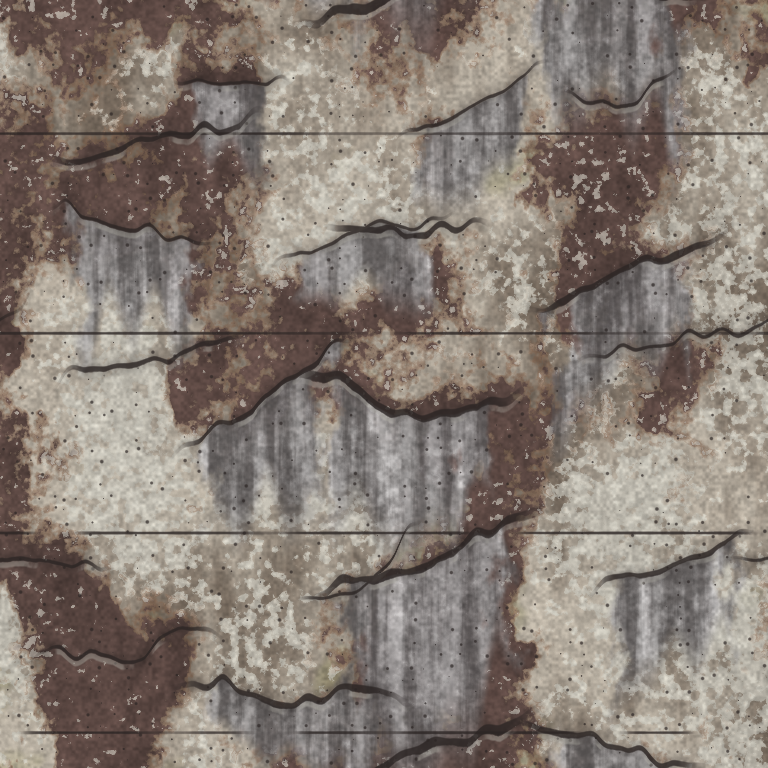
A WebGL 1 fragment shader for this texture:

```glsl
precision highp float;
// Weathered concrete wall: mottled plaster, rust-brown stains and lichen specks.
// Jittered, wandering cracks carry grey mineral curtains that run down the wall;
// value noise gives the mottling, and formwork seams and pits finish it.
uniform vec2 u_resolution;

const vec3 PLASTER_DARK = vec3(0.47, 0.42, 0.37);
const vec3 PLASTER_LIGHT = vec3(0.73, 0.695, 0.64);
const vec3 LICHEN = vec3(0.75, 0.74, 0.70);
const vec3 MOSS = vec3(0.58, 0.56, 0.42);
const vec3 STAIN = vec3(0.35, 0.275, 0.255);
const vec3 RUST = vec3(0.46, 0.34, 0.26);
const vec3 SEEP_DARK = vec3(0.36, 0.345, 0.345);
const vec3 SEEP_LIGHT = vec3(0.61, 0.60, 0.60);
const vec3 CRACK = vec3(0.17, 0.145, 0.14);
const float CRACK_COLUMNS = 4.0;
const float CRACK_ROWS = 5.0;
const float CURTAIN_SHARE = 0.55;
const float SEAM_START = 0.306;
const float SEAM_SPACING = 0.26;
const float PIT_CELLS = 64.0;
const float GRAIN = 0.30;

float hash(vec2 p) {
  vec3 q = fract(p.xyx * 0.1031);
  q += dot(q, q.yzx + 33.33);
  return fract((q.x + q.y) * q.z);
}

float noise(vec2 p) {
  vec2 i = floor(p), f = fract(p);
  f = f * f * (3.0 - 2.0 * f);
  return mix(mix(hash(i), hash(i + vec2(1.0, 0.0)), f.x),
             mix(hash(i + vec2(0.0, 1.0)), hash(i + 1.0), f.x), f.y);
}

float fbm(vec2 p) {
  float sum = 0.0, amp = 0.5;
  for (int i = 0; i < 5; i++) {
    sum += amp * noise(p);
    p = mat2(1.6, 1.2, -1.2, 1.6) * p + 17.3;
    amp *= 0.5;
  }
  return sum / 0.97;
}

// Wrapped signed distance, so features continue across the canvas border.
float wrap(float x) { return fract(x + 0.5) - 0.5; }

// Adds one crack: x = dark line, y = curtain, z = damp halo, w = pale lip.
vec4 crackLayer(vec2 p, vec2 cell, float ragged, float pixel) {
  vec2 seed = cell * 7.0 + 31.0;
  float size = hash(seed), kind = hash(seed + 1.0);
  vec2 jitter = vec2(hash(seed + 2.0), hash(seed + 3.0));
  vec2 centre = (cell + 0.1 + 0.8 * jitter) / vec2(CRACK_COLUMNS, CRACK_ROWS);
  float halfWidth = mix(0.075, 0.17, size);
  float dx = wrap(p.x - centre.x);
  float t = dx / halfWidth;
  float slope = mix(-0.12, 0.65, pow(hash(seed + 4.0), 1.5));
  float curve = slope * dx + 0.02 * t * t * (hash(seed + 5.0) - 0.3)
    + 0.05 * (noise(vec2(dx * 11.0 + 20.0, seed.x + seed.y * 3.0)) - 0.5)
    + 0.016 * (noise(vec2(dx * 46.0 + 50.0, seed.y + seed.x * 3.0)) - 0.5);
  float d = wrap(p.y - centre.y - curve) + 0.006 * (ragged - 0.5);

  float ends = 1.0 - smoothstep(0.65, 1.05, abs(t));
  float width = mix(0.0008, 0.0055, size * hash(seed + 6.0)) * (0.3 + 1.4 * ragged);
  float line = ends * (1.0 - smoothstep(width, width + 0.002 + pixel, abs(d)));
  float shade = ends * 0.45 * exp(-abs(d) / 0.008);
  float lip = ends * (1.0 - smoothstep(0.002, 0.004 + pixel, abs(d + width + 0.005)));

  float reach = mix(0.12, 0.34, hash(seed + 8.0))
    * (0.45 + 0.8 * noise(vec2(dx * 32.0 + 40.0, seed.x)));
  float side = abs(t) + 0.7 * (ragged - 0.5);
  float below = 1.0 - smoothstep(-0.004, 0.0, d);
  float fall = 1.0 - smoothstep(0.55, 1.0, -d / reach);
  float hangs = step(kind, CURTAIN_SHARE);
  float curtain = hangs * below * fall * (1.0 - smoothstep(0.52, 0.72, side));
  float damp = (1.0 - smoothstep(0.4, 1.25, side))
    * (1.0 - smoothstep(0.0, 0.04, d)) * (1.0 - smoothstep(0.03, 0.22, -d));
  return vec4(max(line, shade), curtain, damp, lip);
}

void main() {
  vec2 p = gl_FragCoord.xy / min(u_resolution.x, u_resolution.y);
  float pixel = 1.0 / min(u_resolution.x, u_resolution.y);
  float ragged = fbm(p * vec2(34.0, 20.0) + 5.0);
  float fine = fbm(p * 95.0 + 11.0);
  float streak = fbm(p * vec2(62.0, 6.0) + 3.0);

  vec4 cracks = vec4(0.0);
  for (int i = 0; i < int(CRACK_COLUMNS); i++)
    for (int j = 0; j < int(CRACK_ROWS); j++)
      cracks = max(cracks, crackLayer(p, vec2(float(i), float(j)), ragged, pixel));

  // Plaster with faint vertical washing, moss and crusted lichen.
  float mottle = fbm(p * vec2(7.0, 5.0) + 40.0) * 0.6 + ragged * 0.25 + streak * 0.15;
  vec3 color = mix(PLASTER_DARK, PLASTER_LIGHT, smoothstep(0.30, 0.64, mottle));
  color = mix(color, MOSS, 0.5 * smoothstep(0.62, 0.75, fbm(p * 9.0 + 70.0)));
  float colony = fbm(p * 6.0 + 90.0);
  float crust = smoothstep(0.60, 0.67, fine * 0.65 + colony * 0.55);
  color = mix(color, LICHEN, 0.75 * crust);

  // Brown stains with a rusty rim, gathered around the cracks.
  float stain = fbm(p * vec2(6.0, 5.0) + 0.5 * ragged + 23.0)
    + 0.13 * cracks.z + 0.28 * (fine - 0.5) + 0.12 * (ragged - 0.5);
  color = mix(color, RUST, 0.6 * smoothstep(0.49, 0.57, stain));
  color = mix(color, STAIN * (0.75 + 0.5 * ragged), smoothstep(0.56, 0.61, stain));
  color = mix(color, LICHEN, 0.6 * smoothstep(0.67, 0.72, fine * 0.8 + colony * 0.25));

  // Grey mineral curtains with white drips.
  vec3 seep = mix(SEEP_DARK, SEEP_LIGHT, smoothstep(0.28, 0.68, streak + 0.2 * (fine - 0.5)));
  seep += 0.12 * smoothstep(0.72, 0.9, noise(p * vec2(75.0, 5.0) + 9.0));
  color = mix(color, seep, 0.92 * cracks.y);

  // Grain, pits, seams and the cracks themselves.
  color *= 1.0 + GRAIN * (fine - 0.5) + GRAIN * 0.7 * (noise(p * 240.0) - 0.5);
  vec2 pitCell = floor(p * PIT_CELLS);
  vec2 pitCentre = 0.25 + 0.5 * vec2(hash(pitCell + 200.0), hash(pitCell + 300.0));
  float pitRadius = 0.17 * smoothstep(0.72, 1.0, hash(pitCell + 400.0));
  float pit = 1.0 - smoothstep(pitRadius * 0.4, pitRadius + 0.05, length(fract(p * PIT_CELLS) - pitCentre));
  color = mix(color, CRACK, 0.7 * pit * step(0.01, pitRadius));
  float seam = abs(wrap((p.y - SEAM_START) / SEAM_SPACING)) * SEAM_SPACING;
  float seamLine = 1.0 - smoothstep(0.0006, 0.0016 + pixel, seam + 0.001 * (ragged - 0.5));
  color = mix(color, CRACK, seamLine * smoothstep(0.2, 0.7, noise(p * vec2(14.0, 3.0))) * 0.8);
  color = mix(color, LICHEN, 0.45 * cracks.w * smoothstep(0.4, 0.6, ragged));
  color = mix(color, CRACK, 0.85 * cracks.x);
  gl_FragColor = vec4(clamp(color, 0.0, 1.0), 1.0);
}
```
